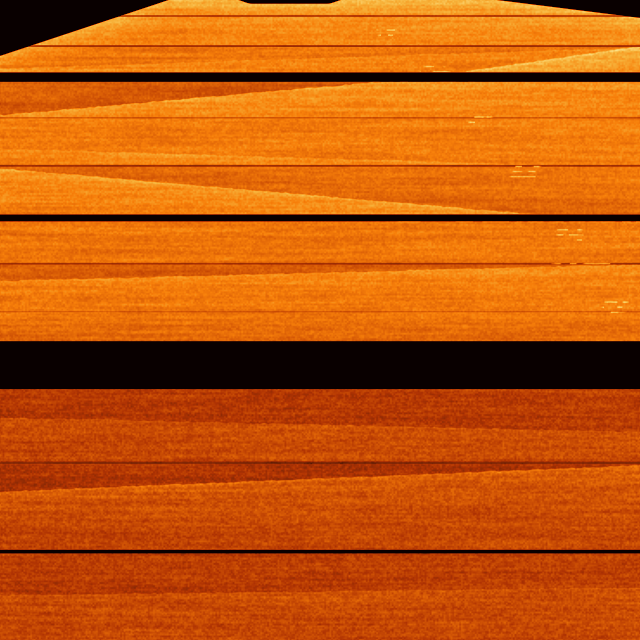
Give the GLSL for this texture, as a three.js fragment shader.

```glsl
// Stacked glowing strata: grainy orange bands cut by black bars and thin cracks.
// One heat value is built from slanted seams, streaks and grain, then it is
// mapped through a black-red-orange-yellow ramp. Depth runs from the top down.
varying vec2 vUv;

const float SOFT = 0.0011;

float hash(vec2 p) {
  vec3 q = fract(vec3(p.xyx) * 0.1031);
  q += dot(q, q.yzx + 33.33);
  return fract((q.x + q.y) * q.z);
}

float noise(vec2 p) {
  vec2 i = floor(p);
  vec2 f = fract(p);
  f = f * f * (3.0 - 2.0 * f);
  vec2 e = vec2(1.0, 0.0);
  return mix(mix(hash(i), hash(i + e.xy), f.x),
             mix(hash(i + e.yx), hash(i + e.xx), f.x), f.y);
}

// Soft-edged interval from lo to hi
float span(float v, float lo, float hi, float soft) {
  return smoothstep(lo - soft, lo + soft, v) * (1.0 - smoothstep(hi - soft, hi + soft, v));
}

// Slanted seam inside a layer: cool above, warm below, both fading away
float seam(vec2 p, vec2 ends, vec2 layer, float cool, float warm) {
  float ragged = (noise(vec2(p.x * 150.0, ends.x * 900.0)) - 0.5) * 0.002;
  float d = p.y - mix(ends.x, ends.y, p.x) + ragged;
  float above = -cool * exp(min(d, 0.0) / 0.06);
  float below = warm * exp(-max(d, 0.0) / 0.045);
  float rim = warm * 0.7 * exp(-abs(d - 0.002) / 0.002);
  return (mix(above, below, smoothstep(-SOFT, SOFT, d)) + rim)
       * span(p.y, layer.x, layer.y, SOFT);
}

// Thin dark crack, broken in strength along its length
float crack(vec2 p, float depth, float halfWidth, float strength) {
  float wear = 0.75 + 0.25 * noise(vec2(p.x * 45.0, depth * 700.0));
  return strength * wear * span(p.y, depth - halfWidth, depth + halfWidth, SOFT);
}

// Row of pale broken dashes
float dashes(vec2 p, float depth, vec2 range) {
  float lit = smoothstep(0.4, 0.55, noise(vec2(p.x * 95.0, depth * 800.0)));
  return lit * span(p.y, depth - 0.0012, depth + 0.0012, SOFT)
             * span(p.x, range.x, range.y, 0.004);
}

// Small clusters of dashes, drifting right with depth
float glints(vec2 p) {
  float sum = 0.0;
  for (int i = 0; i < 6; i++) {
    float k = float(i);
    vec2 c = vec2(0.61 + 0.07 * k, 0.055 + 0.05 * k + 0.007 * k * k);
    for (int j = 0; j < 3; j++) {
      float row = float(j) - 1.0;
      float reach = 0.01 + 0.015 * hash(vec2(k, row + 7.0));
      sum += dashes(p, c.y + row * 0.008, vec2(c.x - reach, c.x + reach));
    }
  }
  return sum;
}

// Top outline: two sloping shoulders and a shallow notch
float crest(float x) {
  float shoulders = max(0.0885 - 0.332 * x, (x - 0.768) * 0.125);
  float notch = 0.007 * span(x, 0.38, 0.525, 0.015);
  return max(shoulders, notch) - 0.001;
}

vec3 ramp(float h) {
  vec3 c = mix(vec3(0.035, 0.0, 0.0), vec3(0.51, 0.15, 0.02), smoothstep(0.0, 0.22, h));
  c = mix(c, vec3(0.69, 0.20, 0.01), clamp((h - 0.22) / 0.18, 0.0, 1.0));
  c = mix(c, vec3(0.83, 0.34, 0.02), clamp((h - 0.4) / 0.2, 0.0, 1.0));
  c = mix(c, vec3(0.97, 0.50, 0.04), clamp((h - 0.6) / 0.2, 0.0, 1.0));
  c = mix(c, vec3(0.97, 0.70, 0.23), clamp((h - 0.8) / 0.2, 0.0, 1.0));
  return mix(c, vec3(1.0, 0.93, 0.6), clamp((h - 1.0) / 0.25, 0.0, 1.0));
}

void main() {
  vec2 p = vec2(vUv.x, 1.0 - vUv.y);

  // Base heat: hot upper stack, cooler lower stack
  float lower = smoothstep(0.55, 0.59, p.y);
  float heat = mix(0.82 - 0.17 * p.y, 0.5, lower) + 0.03 * (p.x - 0.5);
  heat -= 0.05 * smoothstep(0.48, 0.53, p.y) * (1.0 - lower);

  // Slanted seams
  heat += seam(p, vec2(0.107, 0.074), vec2(0.073, 0.113), 0.06, 0.04);
  heat += seam(p, vec2(0.216, 0.072), vec2(0.072, 0.113), 0.05, 0.16);
  heat += seam(p, vec2(0.180, 0.092), vec2(0.128, 0.184), 0.22, 0.09);
  heat += seam(p, vec2(0.232, 0.262), vec2(0.185, 0.259), 0.01, 0.08);
  heat += seam(p, vec2(0.263, 0.349), vec2(0.260, 0.335), 0.12, 0.12);
  heat += seam(p, vec2(0.439, 0.413), vec2(0.412, 0.533), 0.13, 0.07);
  heat += seam(p, vec2(0.652, 0.675), vec2(0.608, 0.722), 0.09, 0.06);
  heat += seam(p, vec2(0.768, 0.727), vec2(0.724, 0.861), 0.13, 0.13);
  heat += seam(p, vec2(0.930, 0.918), vec2(0.865, 1.010), 0.06, 0.06);

  // Long horizontal streaks and fine grain
  float streak = noise(vec2(p.x * 4.0, p.y * 210.0)) + noise(vec2(p.x * 14.0, p.y * 330.0));
  float grain = noise(p * 370.0) + 0.6 * noise(p * vec2(170.0, 260.0) + 31.0);
  heat += (streak - 1.0) * 0.085 + (grain - 0.8) * mix(0.12, 0.17, lower);

  // Glowing rim under the crest, pale dashes along edges
  float inside = p.y - crest(p.x);
  heat += 0.2 * exp(-max(inside, 0.0) / 0.018);
  float pale = glints(p) + dashes(p, 0.127, vec2(0.58, 0.74))
             + dashes(p, 0.346, vec2(0.62, 1.0)) + dashes(p, 0.412, vec2(0.86, 0.96));
  heat += 0.3 * min(pale, 1.0);

  // Cracks, then solid black bars
  float dark = crack(p, 0.025, 0.0013, 0.65) + crack(p, 0.072, 0.0013, 0.75)
             + crack(p, 0.184, 0.0011, 0.35) + crack(p, 0.259, 0.0014, 0.7)
             + crack(p, 0.412, 0.0013, 0.6) + crack(p, 0.487, 0.0011, 0.25)
             + crack(p, 0.723, 0.0018, 0.65);
  heat *= 1.0 - min(dark, 1.0) * (1.0 - 0.8 * min(pale, 1.0));
  float bars = span(p.y, 0.113, 0.128, SOFT) + span(p.y, 0.335, 0.346, SOFT)
             + span(p.y, 0.533, 0.608, SOFT) + span(p.y, 0.859, 0.865, SOFT);
  heat *= (1.0 - min(bars, 1.0)) * smoothstep(-SOFT, SOFT, inside);

  gl_FragColor = vec4(ramp(heat), 1.0);
}
```
